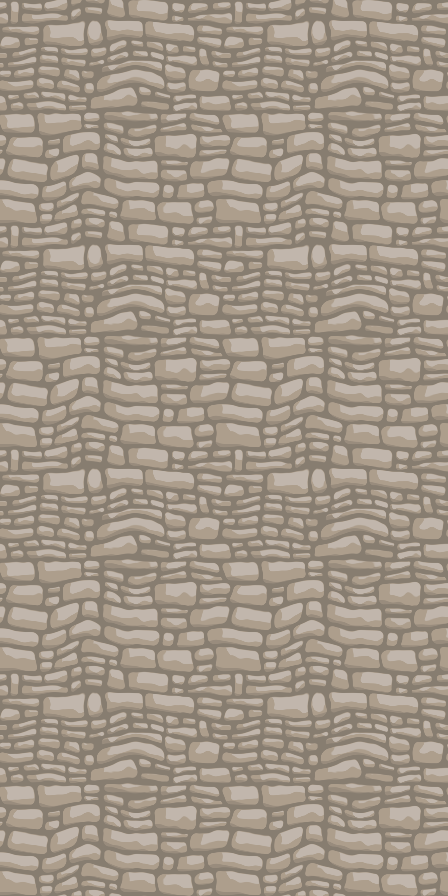
This texture is drawn by a WebGL 2 fragment shader. Its source:

```glsl
#version 300 es
precision highp float;
// Draws a rubble stone wall: irregular flat-shaded stones in mortar, on a square tile repeated 2 x 4.

uniform vec2 u_resolution;
out vec4 fragColor;

const vec2 REPEATS = vec2(2.0, 4.0);
const float COURSES = 10.0;
const vec3 MORTAR = vec3(0.53, 0.49, 0.44);
const vec3 SHADE = vec3(0.60, 0.55, 0.49);
const vec3 BODY = vec3(0.68, 0.62, 0.55);
const vec3 LIGHT = vec3(0.755, 0.715, 0.675);

float hash(vec2 p) {
  vec3 q = fract(p.xyx * 0.1031);
  q += dot(q, q.yzx + 33.33);
  return fract((q.x + q.y) * q.z);
}

// Value noise that wraps after one tile; cells is the lattice size
float tileNoise(vec2 p, float cells, float seed) {
  vec2 g = p * cells;
  vec2 i = floor(g);
  vec2 f = smoothstep(0.0, 1.0, g - i);
  vec2 a = mod(i, cells) + seed;
  vec2 b = mod(i + 1.0, cells) + seed;
  return mix(mix(hash(a), hash(vec2(b.x, a.y)), f.x),
             mix(hash(vec2(a.x, b.y)), hash(b), f.x), f.y);
}

vec2 tileWarp(vec2 p, float cells, float seed) {
  return vec2(tileNoise(p, cells, seed), tileNoise(p, cells, seed + 41.0)) - 0.5;
}

// Position of an uneven division line
float divider(float i, float count, float jitter, float seed) {
  return (i + jitter * (hash(vec2(mod(i, count), seed)) - 0.5)) / count;
}

// Interval holding x: start, end, wrapped index
vec3 interval(float x, float count, float jitter, float seed) {
  float i = floor(x * count);
  if (x < divider(i, count, jitter, seed)) i -= 1.0;
  else if (x >= divider(i + 1.0, count, jitter, seed)) i += 1.0;
  return vec3(divider(i, count, jitter, seed), divider(i + 1.0, count, jitter, seed), mod(i, count));
}

float roundBox(vec2 p, vec2 lo, vec2 hi, float radius) {
  vec2 halfSize = 0.5 * (hi - lo);
  float r = min(radius, 0.8 * min(halfSize.x, halfSize.y));
  vec2 d = abs(p - 0.5 * (lo + hi)) - halfSize + r;
  return length(max(d, 0.0)) + min(max(d.x, d.y), 0.0) - r;
}

// Keeps the side of a cut that holds x; returns 1 for the upper side
float splitAt(float x, float cut, inout float lo, inout float hi) {
  if (x > cut) { lo = cut; return 1.0; }
  hi = cut;
  return 0.0;
}

// Finds the stone cell around p; returns its identity
vec2 findStone(vec2 p, out vec2 lo, out vec2 hi) {
  vec3 course = interval(p.y, COURSES, 0.55, 7.0);
  float count = 6.0 + floor(2.0 * hash(vec2(course.z, 19.0)));
  vec3 column = interval(p.x, count, 0.75, course.z + 53.0);
  lo = vec2(column.x, course.x);
  hi = vec2(column.y, course.y);
  vec2 id = vec2(column.z, course.z) * 3.0 + 5.0;

  // Tall cells become two thin slanted stones, and wide ones split again
  if (hash(id + 11.0) < 0.58 && hi.y - lo.y > 0.085) {
    float slope = 0.3 * (hash(id + 23.0) - 0.5);
    float cut = mix(lo.y, hi.y, mix(0.38, 0.62, hash(id + 31.0)))
              + slope * (p.x - 0.5 * (lo.x + hi.x));
    id.y += 60.0 + 40.0 * splitAt(p.y, cut, lo.y, hi.y);
    if (hash(id + 37.0) < 0.5 && hi.x - lo.x > 0.15) {
      float cutX = mix(lo.x, hi.x, mix(0.35, 0.65, hash(id + 43.0)));
      id.x += 60.0 + 40.0 * splitAt(p.x, cutX, lo.x, hi.x);
    }
  }
  return id;
}

float coverage(float d, float pixel) {
  return 1.0 - smoothstep(-0.5 * pixel, 0.5 * pixel, d);
}

vec3 stoneWall(vec2 tile, float pixel) {
  // Bend the courses, then roughen them
  vec2 p = tile + vec2(0.05, 0.062) * tileWarp(tile, 5.0, 3.0)
         + vec2(0.022, 0.014) * tileWarp(tile, 13.0, 71.0);
  vec2 lo, hi;
  vec2 id = findStone(p, lo, hi);
  vec2 size = hi - lo;
  float tone = hash(id + 3.0);
  float wobble = tileNoise(tile, 28.0, 17.0) - 0.5;

  // Outline
  float gap = 0.0068 + 0.003 * hash(id + 13.0);
  float stone = roundBox(p, lo + gap, hi - gap, 0.022) + 0.007 * wobble;

  // Lit face toward the top, shadow along the foot
  vec2 faceInset = vec2(0.13, 0.37) + vec2(0.18, 0.2) * vec2(hash(id + 29.0), tone);
  float face = roundBox(p, lo + size * faceInset, hi, 0.01) + 0.024 * wobble;
  face = max(face, stone + 0.002);
  float foot = p.y - lo.y - gap - 0.002 - 0.007 * hash(id + 47.0)
             + 0.1 * (p.x - lo.x - 0.5 * size.x) + 0.012 * wobble;

  vec3 colour = mix(BODY, SHADE, coverage(foot, pixel));
  colour = mix(colour, LIGHT, coverage(face, pixel));
  return mix(MORTAR, colour, coverage(stone, pixel));
}

void main() {
  vec2 tile = fract(gl_FragCoord.xy / u_resolution * REPEATS);
  float pixel = REPEATS.x / u_resolution.x;
  fragColor = vec4(stoneWall(tile, pixel), 1.0);
}
```
